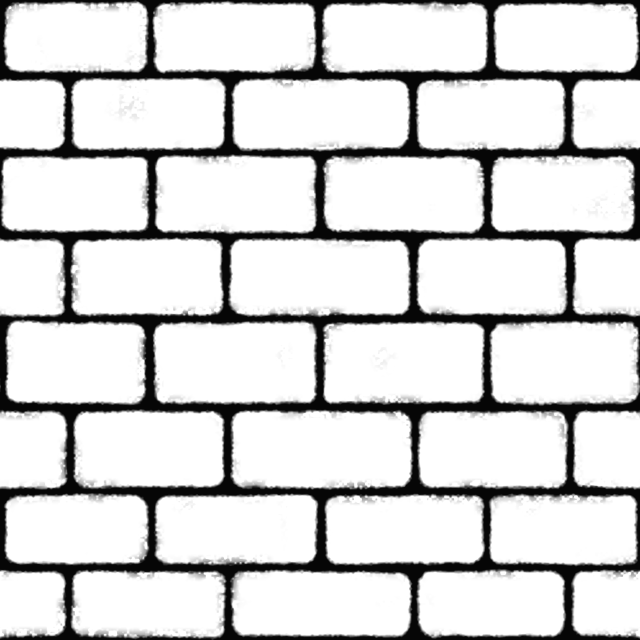
Reproduce this texture map procedurally as a Shadertoy shader.

```glsl
// Black and white brick wall: eight courses of four uneven bricks in running bond.
// Each pixel finds its own brick, measures a rounded box with wandering sides,
// and turns that distance into rough, ink-like mortar. The tile wraps seamlessly.

const float BRICKS_PER_ROW = 4.0;
const int ROWS = 8;

// Heights of the bed joints, measured from the top.
const float ROW_EDGE[9] = float[9](0.0, 0.118, 0.239, 0.368, 0.498, 0.636, 0.768, 0.887, 1.0);

// Upright joints of the two alternating courses.
const vec4 EVEN_JOINTS = vec4(0.0, 0.234, 0.500, 0.764);
const vec4 ODD_JOINTS = vec4(0.109, 0.356, 0.647, 0.889);

const float MORTAR_SHADE = 0.025;
const float CORNER_RADIUS = 0.018;

float hash(vec2 p) {
    return fract(sin(dot(p, vec2(127.1, 311.7))) * 43758.5453);
}

// Value noise that repeats after `period` cells.
float noise(vec2 uv, float period) {
    vec2 p = uv * period;
    vec2 cell = floor(p);
    vec2 f = fract(p);
    f = f * f * (3.0 - 2.0 * f);
    vec2 lo = mod(cell, period);
    vec2 hi = mod(cell + 1.0, period);
    return mix(mix(hash(lo), hash(vec2(hi.x, lo.y)), f.x),
               mix(hash(vec2(lo.x, hi.y)), hash(hi), f.x), f.y);
}

float signedHash(vec2 p) {
    return 2.0 * hash(p) - 1.0;
}

// Position of an upright joint, shifted a little in every course.
float jointX(int row, int index) {
    float wrapped = mod(float(index), BRICKS_PER_ROW);
    float turns = floor(float(index) / BRICKS_PER_ROW);
    vec4 joints = row % 2 == 0 ? EVEN_JOINTS : ODD_JOINTS;
    float shift = 0.0035 * signedHash(vec2(wrapped + 3.0, float(row) + 17.0));
    return joints[int(wrapped)] + turns + shift;
}

float roundedBox(vec2 p, vec2 halfSize, float radius) {
    vec2 q = abs(p) - halfSize + radius;
    return length(max(q, 0.0)) + min(max(q.x, q.y), 0.0) - radius;
}

// Signed distance to the brick around p (y runs down), negative inside.
float brickDistance(vec2 p) {
    int row = 0;
    for (int i = 1; i < ROWS; i++) {
        if (p.y >= ROW_EDGE[i]) row = i;
    }
    int column = -1;
    for (int i = 0; i <= 4; i++) {
        if (p.x >= jointX(row, i)) column = i;
    }
    vec2 lo = vec2(jointX(row, column), ROW_EDGE[row]);
    vec2 hi = vec2(jointX(row, column + 1), ROW_EDGE[row + 1]);

    // Individual insets, tilt and corner rounding.
    vec2 id = vec2(mod(float(column), BRICKS_PER_ROW), float(row));
    lo += 0.0045 + 0.0017 * vec2(hash(id + 5.3), hash(id + 9.1));
    hi -= 0.0045 + 0.0017 * vec2(hash(id + 21.7), hash(id + 33.9));
    vec2 local = p - 0.5 * (lo + hi);
    local.y += 0.011 * signedHash(id + 47.2) * local.x;
    float radius = CORNER_RADIUS * mix(0.8, 1.3, hash(id + 61.4));
    return roundedBox(local, 0.5 * (hi - lo), radius);
}

void mainImage(out vec4 fragColor, in vec2 fragCoord) {
    vec2 uv = fragCoord / iResolution.xy;
    float pixel = 1.0 / min(iResolution.x, iResolution.y);

    // Wandering outline with a grainy edge.
    float wander = noise(uv, 28.0) - 0.5;
    float rough = noise(uv, 90.0) - 0.5;
    float grain = noise(uv, 250.0) - 0.5;
    float d = brickDistance(vec2(uv.x, 1.0 - uv.y));
    float edge = d + 0.0030 * wander + 0.0018 * rough + 0.0024 * grain;

    // Soft ink edge, never thinner than a pixel.
    float softness = max(0.00325, 0.75 * pixel);
    float ink = smoothstep(-softness, softness, edge + 0.00125);

    // Faint smudges creeping inward from parts of the rim.
    float patches = smoothstep(0.5, 0.9, noise(uv + 0.37, 17.0));
    float rim = smoothstep(-0.017, -0.002, d);
    float smudge = 0.4 * patches * rim * smoothstep(-0.25, 0.4, rough + grain);

    // A few pale stains on the brick faces.
    float stain = smoothstep(0.86, 1.0, noise(uv + 0.71, 13.0));
    smudge += 0.10 * stain * smoothstep(0.0, 0.5, rough + grain);

    float shade = mix(1.0 - smudge, MORTAR_SHADE, ink);
    fragColor = vec4(vec3(shade), 1.0);
}
```
